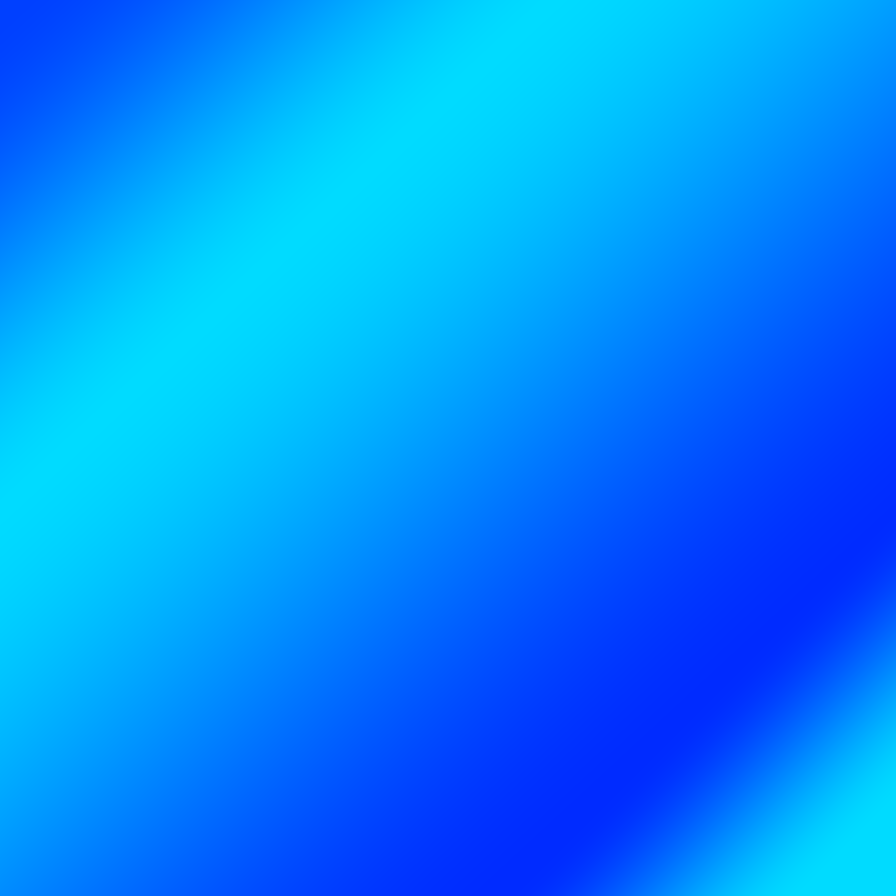
Reproduce this background procedurally as a Shadertoy shader.

```glsl
// Soft diagonal bands of cyan and blue running from lower left to upper right.
// Each band is an eased ramp along a diagonal axis that starts in the
// upper left corner; the ramps are layered from that corner outwards.

const vec3 CORNER_BLUE = vec3(0.0, 0.25, 1.0);
const vec3 CYAN        = vec3(0.0, 0.86, 1.0);
const vec3 DEEP_BLUE   = vec3(0.0, 0.17, 1.0);

// Ramp from 0 to 1 between two stops; softness blends linear into smooth.
float easedRamp(float start, float end, float position, float softness) {
    float t = clamp((position - start) / (end - start), 0.0, 1.0);
    return mix(t, t * t * (3.0 - 2.0 * t), softness);
}

// Distance along a diagonal axis; slope weights the vertical part.
float diagonal(vec2 fromTopLeft, float slope) {
    return fromTopLeft.x + slope * fromTopLeft.y;
}

void mainImage(out vec4 fragColor, in vec2 fragCoord) {
    vec2 uv = fragCoord / iResolution.xy;
    vec2 fromTopLeft = vec2(uv.x, 1.0 - uv.y);

    float broadAxis = diagonal(fromTopLeft, 1.08);
    float cornerAxis = diagonal(fromTopLeft, 1.0);

    // Blue corner rising into the cyan crest
    vec3 color = mix(CORNER_BLUE, CYAN, easedRamp(0.026, 0.62, broadAxis, 0.9));

    // Long fall from the crest into deep blue
    color = mix(color, DEEP_BLUE, easedRamp(0.62, 1.608, broadAxis, 0.7));

    // Quick return to cyan in the lower right corner
    color = mix(color, CYAN, easedRamp(1.57, 1.90, cornerAxis, 1.0));

    fragColor = vec4(color, 1.0);
}
```
